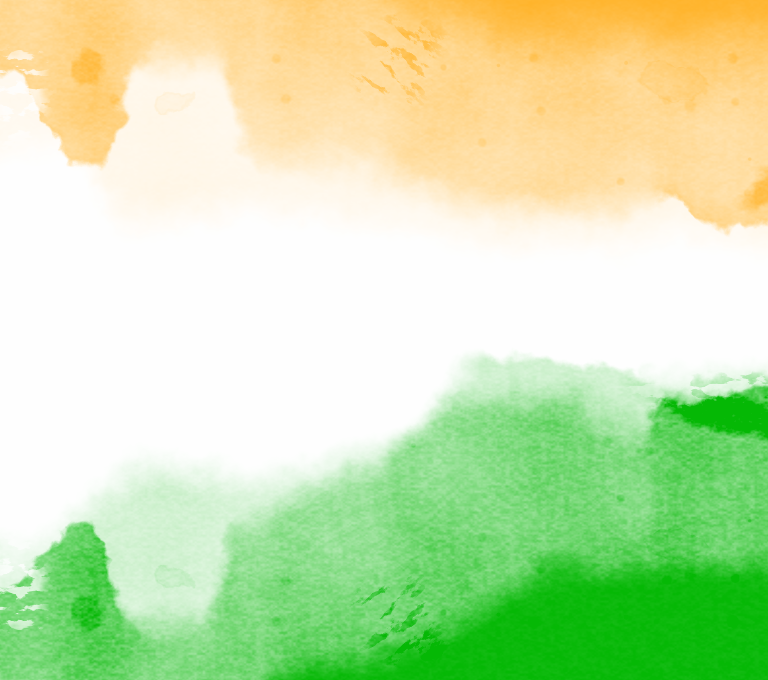
A WebGL 1 fragment shader for this background:

```glsl
precision highp float;
// Watercolour banner: saffron wash above, green wash below, white paper between.

uniform vec2 u_resolution;

float hash(vec2 p) {
  return fract(sin(dot(p, vec2(127.1, 311.7))) * 43758.5453);
}

float noise(vec2 p) {
  vec2 i = floor(p), f = fract(p);
  f = f * f * (3.0 - 2.0 * f);
  return mix(mix(hash(i), hash(i + vec2(1, 0)), f.x),
             mix(hash(i + vec2(0, 1)), hash(i + vec2(1, 1)), f.x), f.y);
}

float fbm(vec2 p) {
  float sum = 0.0, amp = 0.5;
  for (int i = 0; i < 5; i++) {
    sum += amp * noise(p);
    p = mat2(1.6, 1.2, -1.2, 1.6) * p + 7.3;
    amp *= 0.5;
  }
  return sum;
}

float ramp(float a, float b, float x) { return smoothstep(a, b, x); }

// Soft elliptical spot, 1 inside and 0 outside.
float spot(vec2 p, vec2 centre, vec2 radius, float blur) {
  return 1.0 - ramp(1.0 - blur, 1.0 + blur, length((p - centre) / radius));
}

// Each profile gives the reach of pale wash, body and deep pigment (x, y, z).
vec3 greenProfile(float x) {
  return vec3(
    0.18 + 0.115 * ramp(0.0, 0.2, x) + 0.03 * ramp(0.35, 0.5, x)
      + 0.15 * ramp(0.48, 0.63, x) - 0.035 * ramp(0.68, 0.8, x),
    0.15 + 0.08 * ramp(0.0, 0.1, x) - 0.15 * ramp(0.11, 0.19, x)
      + 0.15 * ramp(0.25, 0.32, x) + 0.05 * ramp(0.32, 0.45, x)
      + 0.13 * ramp(0.45, 0.6, x) - 0.05 * ramp(0.73, 0.82, x) + 0.06 * ramp(0.83, 0.86, x),
    -0.03 + 0.06 * ramp(0.25, 0.5, x) + 0.135 * ramp(0.48, 0.75, x));
}

vec3 saffronProfile(float x) {
  return vec3(
    0.21 + 0.1 * ramp(0.08, 0.17, x) + 0.04 * ramp(0.5, 0.62, x),
    0.12 + 0.12 * ramp(0.0, 0.1, x) - 0.155 * ramp(0.13, 0.2, x)
      + 0.15 * ramp(0.27, 0.34, x) + 0.065 * ramp(0.45, 0.65, x)
      + 0.04 * ramp(0.86, 0.9, x) - 0.03 * ramp(0.92, 1.0, x),
    -0.05 + 0.11 * ramp(0.4, 0.72, x));
}

void main() {
  vec2 uv = gl_FragCoord.xy / u_resolution;
  float top = step(0.5, uv.y);
  float h = min(uv.y, 1.0 - uv.y);
  vec2 p = vec2(uv.x * 1.13, h);

  // Ragged outlines from coarse and fine warping
  vec2 warp = 0.06 * (vec2(fbm(p * 9.0), fbm(p * 9.0 + 17.0)) - 0.5)
            + 0.025 * (vec2(fbm(p * 45.0), fbm(p * 45.0 + 31.0)) - 0.5);
  vec2 q = vec2(uv.x, h) + warp;
  vec3 reach = top > 0.5 ? saffronProfile(q.x) : greenProfile(q.x);
  float left = 1.0 - ramp(0.12, 0.22, q.x);
  float right = ramp(0.82, 0.87, q.x);
  float crisp = max(left, right);

  // Layer coverage
  float hill = ramp(0.58, 0.65, q.x) * (1.0 - top);
  float washBlur = mix(0.04, 0.008, hill * (1.0 - right));
  float wash = ramp(-washBlur, washBlur, reach.x - q.y);
  float bodyBlur = mix(0.04, 0.006, crisp);
  float inside = reach.y - q.y;
  float body = ramp(-bodyBlur, bodyBlur, inside);
  float deepBlur = mix(0.035, 0.075, top);
  float deep = ramp(-deepBlur, deepBlur, reach.z - q.y);

  // Pigment density, heavier near the border and along drying edges
  float pigment = mix(0.16, 0.08, top) * wash;
  float load = mix(0.29, 0.25, top) + 0.1 * left
             + mix(0.12, 0.04, top) * right + 0.16 * (1.0 - ramp(0.0, 0.26, h));
  pigment += body * load;
  pigment += body * crisp * 0.12 * exp(-70.0 * max(inside, 0.0));
  pigment *= 1.0 + 0.9 * (fbm(p * 6.0 + 4.0) - 0.48);
  pigment = mix(pigment, mix(0.98, 0.88, top), deep);

  // Stains and pale tide marks
  pigment += 0.2 * spot(q, vec2(0.118, 0.11), vec2(0.023, 0.025), 0.25);
  float tide = spot(q, vec2(0.228, 0.152), vec2(0.02, 0.014), 0.2)
             + spot(q, vec2(0.875, mix(0.2, 0.12, top)), vec2(0.042, 0.026), 0.1);
  pigment += 0.22 * tide * (1.0 - tide) + 0.04 * tide;
  vec2 accent = mix(vec2(0.945, 0.385), vec2(0.99, 0.275), top);
  vec2 slant = q - accent;
  slant.y += 0.45 * slant.x;
  pigment += mix(0.5, 0.35, top) * spot(slant, vec2(0.0), mix(vec2(0.075, 0.027), vec2(0.04, 0.02), top), 0.45);

  // Dry-brush flecks
  vec2 stroke = mat2(0.8, -0.6, 0.6, 0.8) * p * vec2(70.0, 70.0);
  float fleck = ramp(0.52, 0.62, fbm(stroke * vec2(0.6, 1.3)));
  pigment += 0.28 * fleck * spot(q, vec2(0.52, 0.085), vec2(0.055, 0.06), 0.4);
  float bristle = ramp(0.5, 0.58, fbm(p * vec2(35.0, 75.0)));
  pigment += 0.22 * bristle * (1.0 - top) * spot(q, vec2(0.93, 0.42), vec2(0.1, 0.026), 0.4);
  pigment *= 1.0 - 0.75 * bristle * spot(q, vec2(0.015, 0.14), vec2(0.04, 0.06), 0.4);

  // Scattered droplets
  vec2 cell = floor(p * 16.0);
  vec2 centre = 0.25 + 0.5 * vec2(hash(cell + 3.0), hash(cell + 8.0));
  float size = 0.04 + 0.09 * hash(cell + 5.0);
  pigment += 0.12 * body * step(0.75, hash(cell)) * spot(fract(p * 16.0), centre, vec2(size), 0.4);

  // Paper grain, then colour
  float grain = noise(p * vec2(150.0, 260.0)) + 0.6 * noise(p * vec2(330.0, 390.0)) - 0.8;
  pigment *= 1.0 + grain * mix(0.28, 0.15, top) * (1.0 - 0.8 * deep);
  pigment = clamp(pigment, 0.0, 1.0) * (1.0 - ramp(0.478, 0.498, h));
  vec3 ink = mix(vec3(0.02, 0.72, 0.02), vec3(1.0, 0.67, 0.07), top);
  gl_FragColor = vec4(mix(vec3(0.998), ink, pigment), 1.0);
}
```
